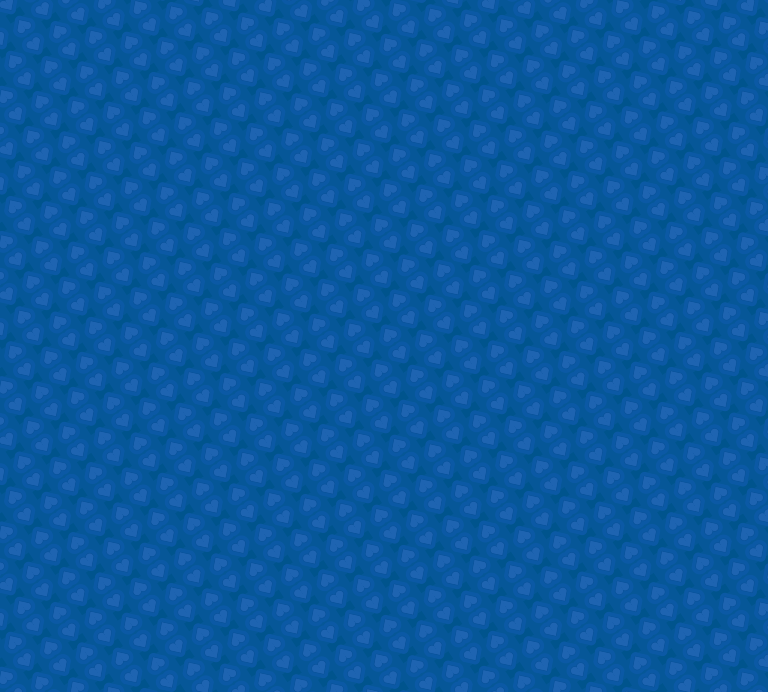
Reproduce this pattern procedurally as a Shadertoy shader.

```glsl
// Heart made of two tapered strokes from a blunt tip at the bottom to the lobes
float heartDistance(vec2 p) {
    p.x = abs(p.x);
    vec2 fromTip = p - vec2(0.0, -0.0074);
    vec2 toLobe = vec2(0.0046, 0.0104);
    float t = clamp(dot(fromTip, toLobe) / dot(toLobe, toLobe), 0.0, 1.0);
    return length(fromTip - t * toLobe) - mix(0.0013, 0.0055, t);
}

float boxDistance(vec2 p, vec2 halfSize) {
    vec2 d = abs(p) - halfSize;
    return length(max(d, 0.0)) + min(max(d.x, d.y), 0.0);
}

// Antialiased coverage of the region where the distance is negative
float coverage(float d) {
    float pixel = 1.0 / iResolution.x;
    return 1.0 - smoothstep(-0.6 * pixel, 0.6 * pixel, d);
}

void mainImage(out vec4 fragColor, in vec2 fragCoord) {
    vec2 uv = (fragCoord - 0.5 * iResolution.xy) / iResolution.x - vec2(-0.0122, 0.0421);

    // Tilted rectangular grid
    float tilt = radians(33.6);
    vec2 axis = vec2(cos(tilt), sin(tilt));
    vec2 grid = vec2(dot(uv, axis), dot(uv, vec2(-axis.y, axis.x)));
    vec2 cellSize = vec2(0.0349, 0.0315);
    vec2 home = floor(grid / cellSize + 0.5);

    // Hearts alternate between upright and upside down, slightly off centre
    float heart = 1.0;
    float patchGap = 1.0;
    for (int j = -1; j <= 1; j++) {
        for (int i = -1; i <= 1; i++) {
            vec2 cell = home + vec2(i, j);
            float flip = 1.0 - 2.0 * mod(cell.x + cell.y, 2.0);
            vec2 p = flip * (grid - cell * cellSize) + vec2(0.0007, -0.0010);
            heart = min(heart, heartDistance(p));
            patchGap = min(patchGap, boxDistance(p + vec2(0.0, 0.0168), vec2(0.0105, 0.0060)));
        }
    }

    // Ground with darker patches between facing tips
    vec3 color = vec3(0.022, 0.342, 0.598);
    color = mix(color, vec3(0.0, 0.330, 0.552), coverage(patchGap));

    // Wide halo, heart and its thin outline
    color = mix(color, vec3(0.043, 0.350, 0.648), coverage(heart - 0.0052));
    color = mix(color, vec3(0.118, 0.392, 0.696), coverage(heart));
    color = mix(color, vec3(0.022, 0.315, 0.595), 0.8 * coverage(abs(heart) - 0.0005));

    fragColor = vec4(color, 1.0);
}
```
